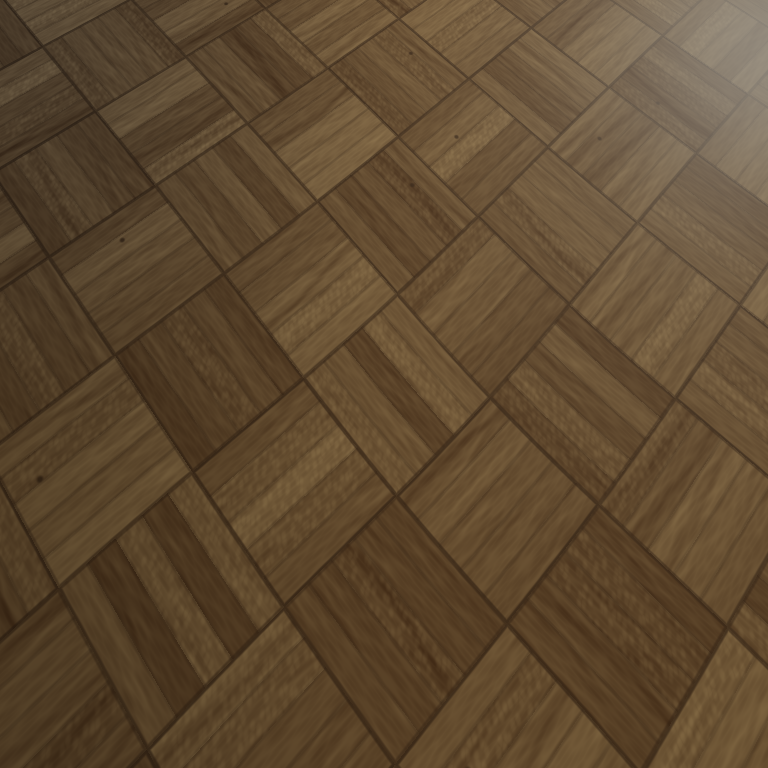
Write a three.js fragment shader that draws this texture.

```glsl
// Basket-weave oak parquet seen at an angle: square tiles of parallel strips,
// turned by a quarter from tile to tile. A projective map lays out the floor;
// layered sines and cellular noise give the grain, and a soft sheen lights it.
varying vec2 vUv;

// Floor projection: rows give x, y (downward) and depth from tile coordinates
const vec3 ROW_X = vec3(0.0808, 0.1665, 0.3970);
const vec3 ROW_Y = vec3(0.0987, -0.0824, 0.4746);
const vec3 ROW_W = vec3(-0.0793, 0.0840, 1.0047);
const vec2 BULGE_CENTER = vec2(0.625, 0.547);
const float BULGE = 0.031;
const float BULGE_RADIUS = 0.352;

// Wood
const float STRIPS = 5.0;
const float TILE_GAP = 0.008;
const float STRIP_GAP = 0.005;
const float EDGE_SOFTNESS = 0.014;
const float STRIP_VARIATION = 0.36;
const float TURN_CONTRAST = 0.17;
const float GRAIN_STRENGTH = 0.075;
const float PORE_STRENGTH = 0.13;
const float FLECK_STRENGTH = 0.16;
const vec3 DARK_OAK = vec3(0.285, 0.190, 0.100);
const vec3 LIGHT_OAK = vec3(0.530, 0.425, 0.270);
const vec3 GAP_COLOR = vec3(0.190, 0.125, 0.070);

// Light
const vec2 SHEEN_CENTER = vec2(1.02, 0.95);
const vec3 SHEEN_COLOR = vec3(0.620, 0.605, 0.575);

float hash(vec2 p) {
  return fract(sin(dot(p, vec2(127.1, 311.7))) * 43758.55);
}

// Distance to the nearest scattered point
float cellular(vec2 p) {
  vec2 cell = floor(p);
  float nearest = 2.0;
  for (int y = -1; y <= 1; y++) {
    for (int x = -1; x <= 1; x++) {
      vec2 c = cell + vec2(float(x), float(y));
      vec2 site = c + vec2(hash(c), hash(c + 37.3));
      nearest = min(nearest, distance(p, site));
    }
  }
  return nearest;
}

// Solve the projection for the tile coordinates under a canvas point
vec2 floorCoords(vec2 uv) {
  vec2 p = vec2(uv.x, 1.0 - uv.y);
  vec2 d = (p - BULGE_CENTER) / BULGE_RADIUS;
  p.y -= BULGE * exp(-dot(d, d));
  vec3 hit = cross(ROW_X - p.x * ROW_W, ROW_Y - p.y * ROW_W);
  return hit.xy / hit.z;
}

// Wavy lines running along a strip
float grain(vec2 p, float seed) {
  float bend = 0.9 * sin(p.x * 3.1 + seed) + 0.5 * sin(p.x * 7.3 + p.y * 11.0);
  float lines = sin(p.y * 37.0 + bend * 1.7 + seed);
  lines += 0.7 * sin(p.y * 71.0 - bend * 2.3 + seed * 2.7);
  lines += 0.6 * sin(p.y * 113.0 + bend * 3.1 + seed * 4.1);
  return lines * (0.65 + 0.35 * sin(p.x * 4.7 + p.y * 9.0 + seed));
}

float gapMask(float distanceToEdge, float width) {
  return 1.0 - smoothstep(width, width + EDGE_SOFTNESS, distanceToEdge);
}

void main() {
  // Tile and strip layout
  vec2 floorPos = floorCoords(vUv);
  vec2 tile = floor(floorPos);
  vec2 local = fract(floorPos);
  float turned = mod(tile.x + tile.y, 2.0);
  vec2 wood = turned > 0.5 ? local.yx : local;
  float strip = floor(wood.y * STRIPS);
  vec2 stripId = tile * 7.0 + vec2(strip * 1.7, strip * 3.1);
  float seed = hash(stripId) * 40.0;

  // Tone of each strip, with grain, open pores and pale ray flecks
  float tone = 0.37 + TURN_CONTRAST * turned;
  tone += STRIP_VARIATION * (hash(stripId + 5.7) - 0.5);
  tone += 0.12 * (hash(tile + 19.1) - 0.5);
  tone += GRAIN_STRENGTH * grain(wood, seed);
  float pores = cellular(vec2(wood.x * 7.0 + seed, wood.y * 38.0));
  tone += PORE_STRENGTH * (smoothstep(0.1, 0.8, pores) - 0.55);
  float rays = cellular(vec2(wood.x * 19.0 + wood.y * 9.0, wood.y * 15.0) + seed);
  float flecked = step(0.76, hash(stripId + 11.9));
  tone += FLECK_STRENGTH * flecked * (1.0 - smoothstep(0.1, 0.55, rays));

  // Dark heartwood streak in some strips
  float across = fract(wood.y * STRIPS);
  float streakPos = 0.5 + 0.2 * sin(wood.x * 3.0 + seed);
  float streak = exp(-pow((across - streakPos) / 0.18, 2.0));
  tone -= 0.24 * streak * step(0.78, hash(stripId + 23.3));
  vec3 color = mix(DARK_OAK, LIGHT_OAK, clamp(tone, -0.15, 1.15));

  // Occasional small knot
  vec2 knot = 0.2 + 0.6 * vec2(hash(tile + 3.3), hash(tile + 8.8));
  float knotMask = 1.0 - smoothstep(0.008, 0.030, distance(local, knot));
  color = mix(color, GAP_COLOR, 0.75 * knotMask * step(0.84, hash(tile + 41.0)));

  // Joints between strips and tiles
  float stripEdge = min(across, 1.0 - across) / STRIPS;
  vec2 toEdge = min(local, 1.0 - local);
  color = mix(color, GAP_COLOR, 0.22 * gapMask(stripEdge, STRIP_GAP));
  float joint = gapMask(min(toEdge.x, toEdge.y), TILE_GAP);
  color = mix(color, GAP_COLOR, (0.4 + 0.25 * hash(tile + 2.2)) * joint);

  // Falloff to the left and below, dull upper left, sheen at upper right
  color *= mix(0.81, 1.03, smoothstep(0.0, 0.6, vUv.x)) * mix(0.91, 1.04, vUv.y);
  float dull = 0.3 * smoothstep(0.3, 1.0, vUv.y) * (1.0 - smoothstep(0.0, 0.6, vUv.x));
  color = mix(color, vec3(dot(color, vec3(0.333))), dull);
  float d2 = dot(vUv - SHEEN_CENTER, vUv - SHEEN_CENTER);
  float sheen = 0.52 * exp(-d2 / 0.05) + 0.25 * exp(-d2 / 0.25);
  gl_FragColor = vec4(mix(color, SHEEN_COLOR, sheen), 1.0);
}
```
